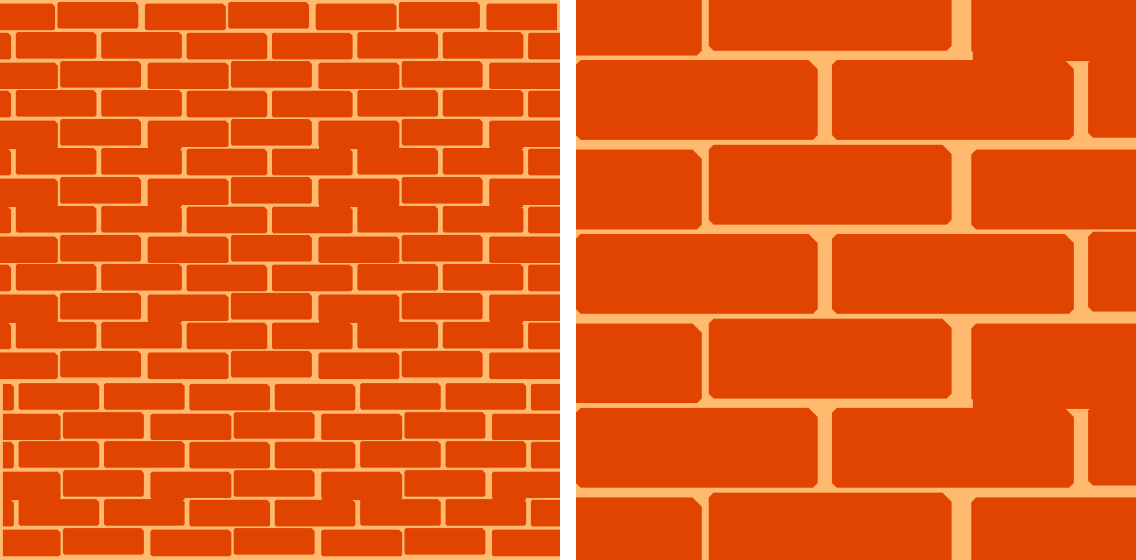
Left: the whole. Right: its middle third, enlarged.
Reproduce this texture procedurally as a WebGL 1 fragment shader.

```glsl
precision highp float;
// Flat orange brick wall with pale mortar, in alternating A and B courses.
// Each brick is a box distance with clipped corners; some bed joints are
// opened on a four-brick period, and three bands of courses are offset.

uniform vec2 u_resolution;

const vec3 BRICK_COLOR  = vec3(0.882, 0.267, 0.0);
const vec3 MORTAR_COLOR = vec3(1.0, 0.73, 0.44);

// Lengths are in wall units, with WALL units across the canvas.
const float WALL         = 768.0;
const float COURSE_PITCH = 39.75;
const float FIRST_TOP    = 4.2;
const float BRICK_PITCH  = 117.1;
const float BRICK_HEIGHT = 36.5;
const float A_START      = 82.5;   // left edge of a brick in an A course
const float A_WIDTH      = 111.0;
const float A_ODD_LEFT   = 120.0;  // second brick of a pair, after a wide joint
const float A_ODD_DROP   = 2.2;
const float B_START      = 21.7;
const float B_WIDTH      = 110.6;
const float B_DROP       = 1.0;    // every second pair sits lower
const float BIG_CLIP     = 4.2;    // upper right corner
const float SMALL_CLIP   = 2.2;    // other corners
const float OPEN_START   = -31.5;  // left edge of the opened seams
const float OPEN_RISE    = 8.0;
const float OPEN_OVERLAP = 1.5;
const float FOOT_BORDER  = 4.0;
const float TOP_EDGE     = 42.0;   // band limits, measured downwards
const float FOOT_EDGE    = 522.0;

// Bands: shift x, shift y, first course, last course
const vec4 TOP_BAND  = vec4(-3.8, -1.5, 0.0, 0.0);
const vec4 MID_BAND  = vec4(0.0, 0.0, 1.0, 12.0);
const vec4 FOOT_BAND = vec4(3.8, 4.5, 13.0, 18.0);

// Positive inside a brick whose upper left corner is at the origin
float brickDepth(vec2 p, vec2 size) {
  float l = p.x, r = size.x - p.x;
  float t = p.y, b = size.y - p.y;
  float box = min(min(l, r), min(t, b));
  float smallCuts = min(l + t, min(l + b, r + b)) - SMALL_CLIP;
  float bigCut = r + t - BIG_CLIP;
  return min(box, 0.7071 * min(smallCuts, bigCut));
}

// A course: pairs with alternating narrow and wide joints
float courseA(vec2 p) {
  float x = mod(p.x - A_START + 1.5, 2.0 * BRICK_PITCH) - 1.5;
  float odd = step(0.5 * (A_WIDTH + A_ODD_LEFT), x);
  p = vec2(x, p.y) - odd * vec2(A_ODD_LEFT, A_ODD_DROP);
  return brickDepth(p, vec2(A_WIDTH, BRICK_HEIGHT));
}

// B course: even joints, with a slight drop on alternate pairs
float courseB(vec2 p) {
  float x = p.x - B_START + 3.0;
  float index = floor(x / BRICK_PITCH);
  float low = step(2.0, mod(index, 4.0));
  p = vec2(x - index * BRICK_PITCH - 3.0, p.y - low * B_DROP);
  return brickDepth(p, vec2(B_WIDTH, BRICK_HEIGHT));
}

bool isOpenCourse(float course) {
  return course == 5.0 || course == 7.0 || course == 11.0 || course == 17.0;
}

// Stretches of bed joint where the upper and lower bricks run together
float openSeam(vec2 p) {
  float x = mod(p.x - OPEN_START, 4.0 * BRICK_PITCH);
  float wide = min(x - 0.5, 110.5 - x);
  float narrow = min(x - 234.5, 280.5 - x);
  return min(max(wide, narrow), min(p.y + OPEN_RISE, OPEN_OVERLAP - p.y));
}

void main() {
  vec2 wall = gl_FragCoord.xy / u_resolution * WALL;
  wall.y = WALL - wall.y;
  float pixel = WALL / min(u_resolution.x, u_resolution.y);

  vec4 band = MID_BAND;
  if (wall.y < TOP_EDGE) band = TOP_BAND;
  if (wall.y > FOOT_EDGE) band = FOOT_BAND;
  vec2 p = wall - band.xy - vec2(0.0, FIRST_TOP);

  // Bricks of the current course
  float course = clamp(floor((p.y + 1.0) / COURSE_PITCH), band.z, band.w);
  vec2 local = vec2(p.x, p.y - course * COURSE_PITCH);
  float depth = mod(course, 2.0) < 0.5 ? courseA(local) : courseB(local);

  // Opened joints, closed again at the far right of one course
  float seam = floor(p.y / COURSE_PITCH + 0.5);
  bool closed = seam == 7.0 && p.x > 722.0;
  if (isOpenCourse(seam) && !closed)
    depth = max(depth, openSeam(vec2(p.x, p.y - seam * COURSE_PITCH)));

  // Mortar edges beside the outer bands
  if (wall.y > FOOT_EDGE) depth = min(depth, wall.x - FOOT_BORDER);
  if (wall.y < TOP_EDGE) depth = min(depth, WALL - FOOT_BORDER - wall.x);

  float coverage = clamp(depth / pixel + 0.5, 0.0, 1.0);
  gl_FragColor = vec4(mix(MORTAR_COLOR, BRICK_COLOR, coverage), 1.0);
}
```
